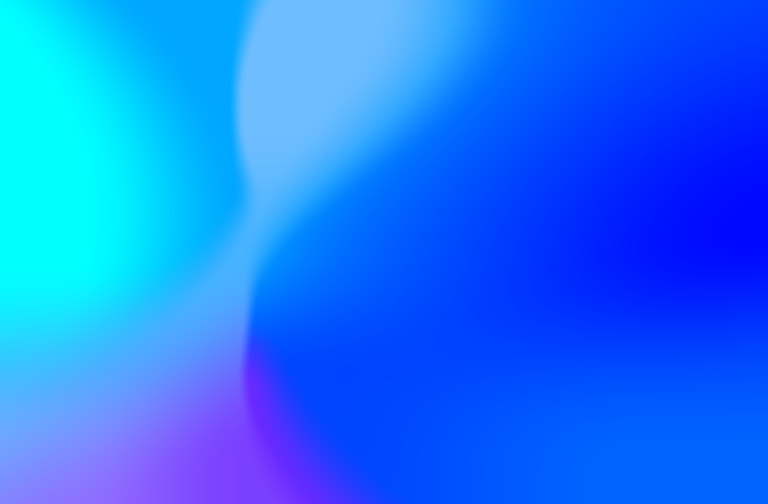
Write a WebGL 1 fragment shader that draws this background.

```glsl
precision highp float;
// Soft abstract gradient: cyan glow, pale blue hourglass, violet foot and deep blue field.

uniform vec2 u_resolution;

#define ASPECT 1.524
#define CYAN vec3(0.0, 1.0, 1.0)
#define AZURE vec3(0.0, 0.65, 1.0)
#define PALE vec3(0.43, 0.74, 1.0)
#define SKY vec3(0.28, 0.70, 1.0)
#define LILAC vec3(0.57, 0.42, 1.0)
#define PURPLE vec3(0.48, 0.25, 1.0)
#define VIOLET vec3(0.42, 0.16, 1.0)

// Smooth step that goes from one down to zero
float fall(float a, float b, float t) {
  return 1.0 - smoothstep(a, b, t);
}

// Right border of the hourglass, as x for a given height
float rightBorder(float y) {
  float foot = min(y - 0.266, 0.0);
  float slope = 0.1 * max(y - 0.266, 0.0);
  return 0.484 + slope + 1.4 * foot * foot + 0.34 * smoothstep(0.42, 0.98, y);
}

// Cyan glow that cools to azure at its curved right side
vec3 cyanField(vec2 p) {
  float rise = p.y - 0.58;
  float rim = 0.3 - 1.15 * rise * rise;
  return mix(CYAN, AZURE, smoothstep(-0.14, 0.19, p.x - rim));
}

// Coverage of the cyan field: crisp right side, broad lower side
float cyanMask(vec2 p) {
  float bend = p.y - 0.79;
  float side = 0.468 + 0.9 * bend * bend;
  float sideBlur = 0.016 + 0.5 * bend * bend;
  float x2 = p.x * p.x;
  float base = 0.33 + 0.14 * p.x + 3.3 * x2 * x2;
  float baseBlur = mix(0.15, 0.07, smoothstep(0.0, 0.45, p.x));
  return fall(-sideBlur, sideBlur, p.x - side)
       * smoothstep(-baseBlur, baseBlur, p.y - base);
}

// Hourglass: pale above, sky blue at the neck, purple below
vec3 hourglass(vec2 p) {
  vec3 upper = mix(SKY, PALE, smoothstep(0.48, 0.75, p.y));
  upper.r += 0.12 * fall(0.1, 0.3, p.y);
  vec3 lower = mix(LILAC, PURPLE, smoothstep(0.15, 0.5, p.x));
  float purple = fall(-0.19, 0.19, p.y - 0.04 - 0.54 * p.x);
  return mix(upper, lower, purple);
}

// Blue field; d is the horizontal distance past the right border
vec3 blueField(vec2 p, float d) {
  float past = max(d, 0.0);
  vec2 q = p - vec2(1.52, 0.55);
  q.y -= 0.15 * q.x;
  q /= vec2(0.5, mix(0.18, 0.34, step(0.0, q.y)));
  float green = 0.27 - 0.25 * exp(-dot(q, q));
  green += 0.12 * fall(0.08, 0.42, p.y) * smoothstep(0.65, 1.25, p.x);
  green += 0.33 * exp(-past / 0.24) * smoothstep(0.25, 0.5, p.y);

  // Violet wedge that widens toward the bottom
  float width = 0.05 + 0.5 * max(0.345 - p.y, 0.0);
  float wedge = fall(0.0, 1.15, past / width) * fall(0.23, 0.38, p.y);
  return mix(vec3(0.0, green, 1.0), VIOLET, wedge);
}

void main() {
  vec2 p = gl_FragCoord.xy / u_resolution * vec2(ASPECT, 1.0);
  float d = p.x - rightBorder(p.y);

  // The right border is sharp at the waist and soft at both ends
  float blur = 0.014 + 0.14 * smoothstep(0.38, 0.8, p.y)
             + 0.04 * fall(0.0, 0.2, p.y);

  vec3 color = mix(hourglass(p), cyanField(p), cyanMask(p));
  color = mix(color, blueField(p, d), smoothstep(-blur, blur, d));
  gl_FragColor = vec4(color, 1.0);
}
```
